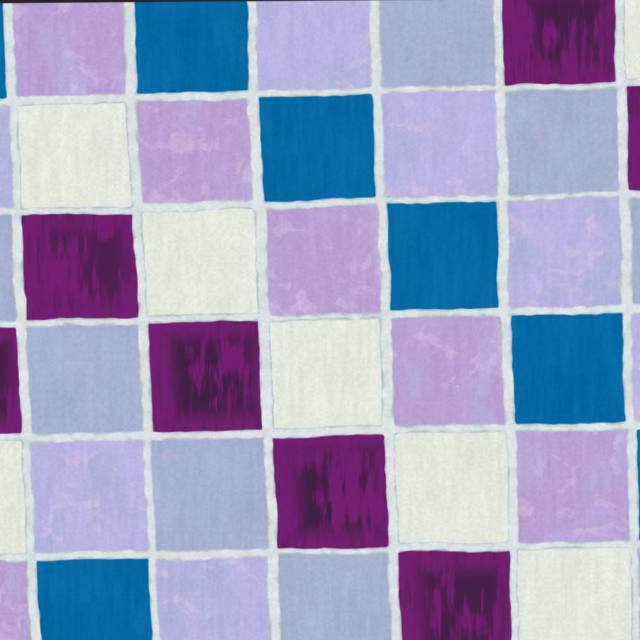
This pattern is drawn by a WebGL 1 fragment shader. Its source:

```glsl
precision highp float;
// Hand-painted checkerboard: six colours step along the diagonals between pale, uneven lines.

uniform vec2 u_resolution;

// Grid, in canvas units with y pointing down
const vec2 CELL = vec2(0.1914, 0.1755);     // typical cell size
const vec2 FIRST_LINE = vec2(0.0104, 0.159); // first column line, second row line
const vec2 LEAN = vec2(0.045, -0.029);      // tilt of columns and rows
const vec2 FAN = vec2(-0.0036, 0.0025);     // change of spacing across the canvas
const float ROW_BASE = 0.1697;              // row height near the top
const float ROW_GROWTH = 0.00202;           // rows grow taller downwards
const vec2 HALF_GAP = vec2(0.0082, 0.0064);
const float WOBBLE = 0.0045;
const float CORNER = 0.003;

// Paint
const vec3 PINK = vec3(0.725, 0.625, 0.825);
const vec3 BLUE = vec3(0.025, 0.415, 0.645);
const vec3 LAVENDER = vec3(0.725, 0.705, 0.885);
const vec3 GREY = vec3(0.645, 0.695, 0.815);
const vec3 PLUM = vec3(0.455, 0.125, 0.445);
const vec3 PLUM_DARK = vec3(0.235, 0.125, 0.255);
const vec3 WHITE = vec3(0.895, 0.905, 0.870);
const vec3 PALE_STROKE = vec3(0.83, 0.75, 0.88);
const vec3 LINE = vec3(0.855, 0.880, 0.885);
const vec3 LINE_EDGE = vec3(0.725, 0.765, 0.800);
const float WEAVE = 0.045;

float hash(vec2 p) {
  return fract(sin(dot(p, vec2(127.1, 311.7))) * 43758.54);
}

float noise(vec2 p) {
  vec2 i = floor(p), f = fract(p);
  f = f * f * (3.0 - 2.0 * f);
  return mix(mix(hash(i), hash(i + vec2(1, 0)), f.x),
             mix(hash(i + vec2(0, 1)), hash(i + vec2(1, 1)), f.x), f.y);
}

float fbm(vec2 p) {
  float sum = 0.0, amp = 0.53;
  for (int i = 0; i < 4; i++) {
    sum += amp * noise(p);
    p = p * 2.03 + 17.3;
    amp *= 0.5;
  }
  return sum;
}

// Leaning, fanning grid; whole numbers fall on the lines.
vec2 gridCoord(vec2 p) {
  float col = (p.x - FIRST_LINE.x - LEAN.x * p.y) / (CELL.x + FAN.x * p.y);
  float base = ROW_BASE + FAN.y * p.x;
  float drop = p.y - FIRST_LINE.y - LEAN.y * p.x;
  float row = (sqrt(base * base + 4.0 * ROW_GROWTH * drop) - base) / (2.0 * ROW_GROWTH);
  return vec2(col, row + 1.0);
}

vec3 cellPaint(vec2 id, vec2 q, vec2 p) {
  // The partial column on the left runs the sequence the other way.
  float kind = mod(id.x < 0.0 ? id.y + 1.0 : id.x - id.y, 6.0);
  vec2 seed = id * 7.31;
  float cloud = fbm(p * vec2(19.0, 16.0) + seed);
  float bristle = fbm(p * vec2(150.0, 22.0) + seed) - 0.5;
  float stroke = smoothstep(0.58, 0.76, fbm(p * vec2(30.0, 42.0) + cloud * 3.0 + seed));

  if (kind > 4.5) return WHITE + 0.06 * bristle + 0.03 * (cloud - 0.5);
  if (kind > 3.5) {
    float inside = 1.0 - smoothstep(0.2, 0.46, max(abs(q.x - 0.06), abs(q.y)));
    float patch_ = smoothstep(0.25, 0.6, cloud + 0.8 * bristle) * inside;
    float streak = smoothstep(-0.02, 0.3, bristle) * 0.4;
    return mix(PLUM, PLUM_DARK, max(patch_ * mix(0.6, 1.0, hash(id)), streak));
  }
  if (kind > 2.5) return mix(GREY, LAVENDER, 0.35 * stroke) + 0.06 * (cloud - 0.5) + 0.05 * bristle;
  if (kind > 1.5) {
    vec3 c = mix(LAVENDER, GREY, 0.4 * smoothstep(0.45, 0.75, cloud));
    return mix(c, PALE_STROKE, 0.55 * stroke) + 0.05 * bristle;
  }
  if (kind > 0.5) return BLUE + 0.04 * (cloud - 0.5) + 0.05 * bristle;
  vec3 c = mix(PINK, LAVENDER, 0.6 * smoothstep(0.45, 0.75, cloud));
  return mix(c, PALE_STROKE, 0.5 * stroke) + 0.05 * bristle;
}

void main() {
  vec2 p = gl_FragCoord.xy / u_resolution;
  p.y = 1.0 - p.y;
  float pixel = 1.0 / min(u_resolution.x, u_resolution.y);

  // Slow bends plus a finer brush wobble
  vec2 bend = vec2(fbm(p * 11.0), fbm(p * 11.0 + 40.0)) - 0.5;
  vec2 ripple = vec2(noise(p * 75.0), noise(p * 75.0 + 60.0)) - 0.5;
  vec2 g = gridCoord(p + WOBBLE * (bend * 2.0 + ripple * 0.4));
  vec2 id = floor(g), q = g - id - 0.5;

  // Rounded rectangle with a slightly different size and place per cell
  vec2 jitter = vec2(hash(id + 3.0), hash(id + 9.0)) - 0.5;
  vec2 spread = vec2(hash(id + 15.0), hash(id + 21.0)) - 0.5;
  vec2 box = abs(q * CELL - jitter * 0.003) - CELL * 0.5 + HALF_GAP + spread * 0.003 + CORNER;
  float d = length(max(box, 0.0)) + min(max(box.x, box.y), 0.0) - CORNER;

  // Grey-edged lines beneath the painted cells
  float rough = fbm(p * 65.0);
  vec3 color = mix(LINE_EDGE, LINE, smoothstep(0.0, 0.005, d + 0.006 * (rough - 0.4)));
  color += 0.08 * (rough - 0.5);
  float soft = 0.0008 + 0.6 * pixel;
  color = mix(color, cellPaint(id, q, p), 1.0 - smoothstep(-soft, soft, d));

  // Canvas weave and the dark sliver along the upper left edge
  color *= 1.0 + WEAVE * (noise(p * vec2(250.0, 270.0)) - 0.5);
  float sliver = 0.005 - 0.008 * p.x;
  color = mix(color, vec3(0.16, 0.13, 0.17), 1.0 - smoothstep(sliver - pixel, sliver + pixel, p.y));
  gl_FragColor = vec4(clamp(color, 0.0, 1.0), 1.0);
}
```
